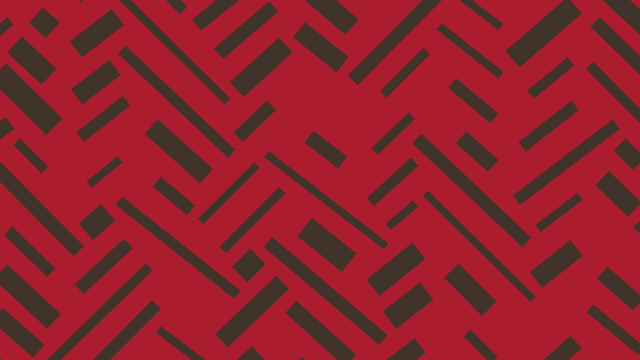
Give the GLSL for this pattern, as a WebGL 2 fragment shader.

```glsl
#version 300 es
precision highp float;
// Loose herringbone of dark brown bars in alternating slanted columns on red.

uniform vec2 u_resolution;
out vec4 fragColor;

const vec2 CELL = vec2(0.208, 0.132);
const float GAP = 0.03;

struct Bar {
    vec2 center;
    vec2 dir;
    vec2 halfSize;
    float priority;
};

float hash(vec2 p) {
    return fract(sin(dot(p, vec2(127.1, 311.7))) * 43758.5453);
}

float rowShift(float column) {
    return 0.5 * mod(column, 2.0);
}

// Random bar of one cell; even columns fall to the right, odd ones rise
Bar makeBar(vec2 cell) {
    Bar bar;
    float slant = mod(cell.x, 2.0) * 2.0 - 1.0;
    float angle = 0.72 + 0.07 * sin(cell.x * 2.3 + cell.y * 0.45);
    bar.dir = vec2(cos(angle), slant * sin(angle));

    float isLong = step(0.8, hash(cell + 11.3));
    float len = mix(mix(0.09, 0.27, hash(cell + 3.7)), 0.42, isLong);
    float thick = mix(0.02, mix(0.07, 0.045, isLong), hash(cell + 23.9));
    bar.halfSize = 0.5 * vec2(len, thick);

    bar.center = vec2(0.07, 0.06) + (cell + vec2(0.0, rowShift(cell.x))) * CELL;
    bar.center.y += 0.022 * (hash(cell + 31.1) - 0.5);
    bar.center += bar.dir * 0.05 * (hash(cell + 47.5) - 0.5);
    bar.priority = hash(cell + 59.2) + isLong;
    return bar;
}

// Position in the frame of a bar: x along it, y across it
vec2 toBar(vec2 p, Bar bar) {
    vec2 d = p - bar.center;
    return vec2(dot(d, bar.dir), dot(d, vec2(-bar.dir.y, bar.dir.x)));
}

// Ends of a bar, cut back where stronger bars of the next columns cross it
vec2 clipEnds(Bar bar, vec2 cell) {
    vec2 ends = vec2(-bar.halfSize.x, bar.halfSize.x);
    for (float side = -1.0; side <= 1.0; side += 2.0) {
        for (float row = -3.0; row <= 3.0; row++) {
            Bar other = makeBar(cell + vec2(side, row));
            if (other.priority <= bar.priority) continue;
            vec2 q = toBar(other.center, bar);
            float along = abs(dot(bar.dir, other.dir));
            float across = sqrt(1.0 - along * along);
            vec2 reach = mat2(along, across, across, along) * other.halfSize;
            if (abs(q.y) > reach.y + bar.halfSize.y + GAP) continue;
            if (q.x > 0.0) ends.y = min(ends.y, q.x - reach.x - GAP);
            else ends.x = max(ends.x, q.x + reach.x + GAP);
        }
    }
    return ends;
}

// Signed distance to an axis-aligned box
float boxDistance(vec2 p, vec2 halfSize) {
    vec2 d = abs(p) - halfSize;
    return length(max(d, 0.0)) + min(max(d.x, d.y), 0.0);
}

void main() {
    vec2 p = gl_FragCoord.xy / u_resolution.y;
    float pixel = 1.0 / u_resolution.y;
    float column = floor((p.x - 0.07) / CELL.x + 0.5);
    float ink = 0.0;

    // Gather the bars of all nearby cells
    for (float i = -1.0; i <= 1.0; i++) {
        float x = column + i;
        float y = floor((p.y - 0.06) / CELL.y - rowShift(x) + 0.5);
        for (float j = -2.0; j <= 2.0; j++) {
            vec2 cell = vec2(x, y + j);
            Bar bar = makeBar(cell);
            vec2 q = toBar(p, bar);
            if (boxDistance(q, bar.halfSize) > pixel) continue;

            vec2 ends = clipEnds(bar, cell);
            float halfLength = 0.5 * (ends.y - ends.x);
            if (halfLength < 0.03) continue;
            q.x -= 0.5 * (ends.x + ends.y);
            float d = boxDistance(q, vec2(halfLength, bar.halfSize.y));
            ink = max(ink, clamp(0.5 - d / pixel, 0.0, 1.0));
        }
    }

    vec3 red = vec3(0.67, 0.11, 0.18);
    vec3 brown = vec3(0.25, 0.20, 0.16);
    fragColor = vec4(mix(red, brown, ink), 1.0);
}
```
